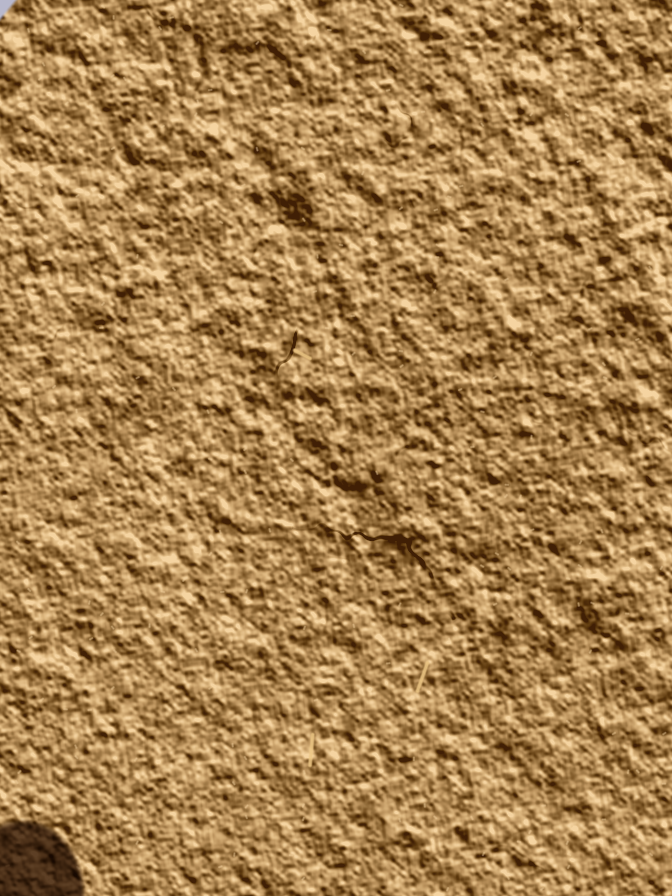
Give the GLSL for this texture, as a Shadertoy shader.

```glsl
// A sunlit heap of coarse tan meal: crumbly clumps, fine grain and creases.
// Noise octaves are lit by their slope toward the sun, then the resulting
// tone picks a colour from a dark-to-pale ramp; cracks and straws lie on top.

const vec3 RAMP[7] = vec3[7](
    vec3(0.25, 0.12, 0.02), vec3(0.36, 0.22, 0.05), vec3(0.49, 0.34, 0.15),
    vec3(0.60, 0.45, 0.25), vec3(0.73, 0.57, 0.36), vec3(0.86, 0.71, 0.49),
    vec3(0.96, 0.83, 0.63));
const vec3 STRAW = vec3(0.93, 0.78, 0.52);
const vec3 SKY = vec3(0.72, 0.72, 0.80);
const vec3 SHADE = vec3(0.38, 0.30, 0.23);
const vec2 SUN = vec2(0.45, 0.89);

float hash(vec2 cell) {
    uvec2 k = uvec2(ivec2(cell)) * uvec2(1597334677u, 3812015801u);
    uint h = (k.x ^ k.y) * 1597334677u;
    h = (h ^ (h >> 15)) * 2246822519u;
    h ^= h >> 13;
    return float(h >> 8) / 16777216.0;
}

float noise(vec2 p) {
    vec2 i = floor(p), f = fract(p);
    f = f * f * (3.0 - 2.0 * f);
    return mix(mix(hash(i), hash(i + vec2(1, 0)), f.x),
               mix(hash(i + vec2(0, 1)), hash(i + vec2(1, 1)), f.x), f.y);
}

// Sum of octave slopes toward the sun; rough weighs clumps against grain.
float relief(vec2 p, vec2 sun, float rough) {
    const float WEIGHT[5] = float[5](0.13, 0.30, 0.50, 0.64, 0.60);
    mat2 turn = mat2(0.8, 0.6, -0.6, 0.8);
    vec2 q = p * 16.0, toSun = sun * 0.6;
    float sum = 0.0;
    for (int i = 0; i < 5; i++) {
        float weight = WEIGHT[i] * (i < 3 ? rough : 1.0);
        sum += weight * (noise(q) - noise(q + toSun));
        q = turn * q * 1.9 + 17.3;
        toSun = turn * toSun;
    }
    return sum;
}

// Colour speckle of single grains, free of direction.
float speckle(vec2 p) {
    vec2 q = mat2(0.8, 0.6, -0.6, 0.8) * p;
    return noise(p * 120.0) + noise(q * 215.0 + 31.0) - 1.0;
}

float segment(vec2 p, vec2 a, vec2 b) {
    vec2 pa = p - a, ba = b - a;
    return length(pa - ba * clamp(dot(pa, ba) / dot(ba, ba), 0.0, 1.0));
}

float stroke(float dist, float halfWidth, float soft) {
    return 1.0 - smoothstep(halfWidth - soft, halfWidth + soft, dist);
}

// Thin broken dark lines along the mid level of a noise field.
float creases(vec2 p, float freq, float width) {
    float line = abs(noise(p * freq) - 0.5);
    float gaps = smoothstep(0.48, 0.72, noise(p * freq * 1.3 + 41.0));
    return (1.0 - smoothstep(0.0, width, line)) * gaps;
}

vec3 ramp(float tone) {
    float t = clamp(tone, 0.0, 5.999);
    int i = int(t);
    return mix(RAMP[i], RAMP[i + 1], fract(t));
}

void mainImage(out vec4 fragColor, in vec2 fragCoord) {
    vec2 p = fragCoord / iResolution.y;
    float soft = 0.0014;

    // Slope frame: x runs down to the right, y points to the sun
    vec2 slope = vec2(dot(p, vec2(SUN.y, -SUN.x)), dot(p, SUN)) + 3.0;
    vec2 wobble = vec2(noise(p * 75.0), noise(p * 75.0 + 19.0)) - 0.5;
    vec2 ground = vec2(slope.x * 0.8, slope.y) + 0.014 * wobble;

    // Clumps are rougher toward the upper right
    float rough = mix(0.65, 1.2, smoothstep(0.1, 1.1, p.y + 0.5 * p.x));
    float tone = 3.8 + 6.4 * relief(slope, vec2(0, 1), rough) + 1.5 * speckle(p);
    tone += 0.6 * (noise(p * 5.0 + 7.0) - 0.5);
    vec2 hollow = p - vec2(0.56, 0.5);
    tone -= 0.45 * exp(-24.0 * dot(hollow, hollow));

    // Small creases, then the larger cracks
    tone -= 1.5 * rough * creases(ground, 11.0, 0.06);
    tone -= 1.3 * rough * creases(ground + 5.0, 25.0, 0.11);
    vec2 bent = p + 0.014 * wobble;
    float upper = segment(bent, vec2(0.417, 0.775), vec2(0.273, 0.518));
    float lower = min(segment(bent, vec2(0.325, 0.414), vec2(0.456, 0.395)),
                      segment(bent, vec2(0.456, 0.395), vec2(0.508, 0.310)));
    float broken = smoothstep(0.40, 0.58, noise(p * 23.0 + 3.0));
    tone -= 3.2 * broken * stroke(min(upper, lower), 0.0022, soft);

    // Highlights saturate sooner than shadows
    tone = min(tone, 4.0) + 0.72 * max(tone - 4.0, 0.0);
    vec3 color = ramp(tone);

    // Scattered pale flecks
    vec2 grid = p * 75.0, cell = floor(grid);
    vec2 spot = 0.35 + 0.3 * vec2(hash(cell + 71.0), hash(cell + 133.0));
    float angle = 6.2832 * hash(cell + 211.0);
    vec2 reach = 0.1 * vec2(cos(angle), sin(angle));
    float fleck = stroke(segment(fract(grid), spot - reach, spot + reach), 0.08, 0.08);
    color = mix(color, RAMP[6], 0.5 * fleck * step(0.95, hash(cell)));

    // Three straws
    float straw = segment(p, vec2(0.329, 0.609), vec2(0.346, 0.600));
    straw = min(straw, segment(p, vec2(0.349, 0.180), vec2(0.346, 0.146)));
    straw = min(straw, segment(p, vec2(0.477, 0.260), vec2(0.466, 0.229)));
    color = mix(color, STRAW, 0.85 * stroke(straw, 0.0020, soft));

    // Cast shadow at the lower left, sliver of sky at the upper left
    float shadow = stroke(length((p - vec2(0.025, 0.0)) / vec2(0.068, 0.083)), 1.0, 0.06);
    color *= mix(vec3(1.0), SHADE, shadow);
    float sky = stroke(p.x * 1.2 + 1.0 - p.y, 0.022, 0.004);
    fragColor = vec4(mix(color, SKY, sky), 1.0);
}
```
